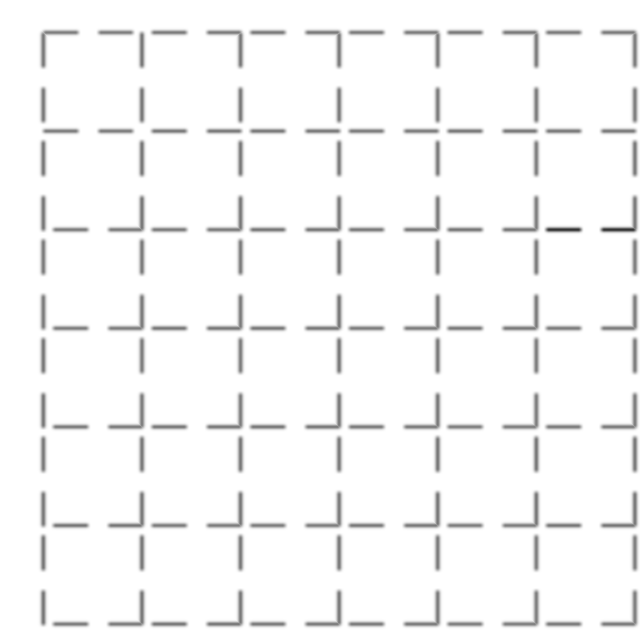
Reproduce this pattern procedurally as a Shadertoy shader.

```glsl
// A six by six grid of soft gray dashed lines, two dashes per cell side, on white.

const float CELLS = 6.0;
const float PITCH = 0.1565;                  // cell size in canvas heights
const vec2 CORNER = vec2(0.0688, 0.0516);    // upper left node, from the top left
const vec2 LINE_SIGMA = vec2(0.0185, 0.0170); // softness of columns and rows, in cells
const float END_SOFTNESS = 0.032;
const float INK = 0.52;
const float DARK_INK = 0.80;

float hash(vec2 p) {
    return fract(sin(dot(p, vec2(127.1, 311.7))) * 43758.5453);
}

// Index of the cell that holds t; the bias keeps the soft end of a dash whole.
float cellIndex(float t) {
    return clamp(floor(t - 0.035), 0.0, CELLS - 1.0);
}

float lineIndex(float t) {
    return clamp(floor(t + 0.5), 0.0, CELLS);
}

float segment(float t, float start, float end, float soft) {
    return smoothstep(start - soft, start + soft, t)
         * (1.0 - smoothstep(end - soft, end + soft, t));
}

// Two dashes along one cell side, moved back by shift.
float dashPair(float t, float shift, float soft) {
    float u = t + shift;
    return max(segment(u, 0.10, 0.455, soft), segment(u, 0.66, 1.01, soft));
}

float softLine(float d, float sigma) {
    return exp(-0.5 * d * d / (sigma * sigma));
}

// Slight unevenness of tone from one side to the next.
float tone(vec2 id) {
    return INK * (0.97 + 0.06 * hash(id));
}

float rowInk(vec2 p, float sigma, float soft) {
    float row = lineIndex(p.y);
    float cell = cellIndex(p.x);
    // The first cell of the top two rows starts right at its node.
    float shift = (row < 1.5 && cell < 0.5) ? 0.10 : 0.0;
    bool dark = row == 2.0 && cell == CELLS - 1.0;
    float strength = dark ? DARK_INK : tone(vec2(cell, row));
    return strength * softLine(p.y - row, sigma) * dashPair(p.x - cell, shift, soft);
}

float columnInk(vec2 p, float sigma, float soft) {
    float column = lineIndex(p.x);
    float cell = cellIndex(p.y);
    float shift = cell < 0.5 ? 0.10 : 0.0;
    float strength = tone(vec2(column, cell) + 17.0);
    return strength * softLine(p.x - column, sigma) * dashPair(p.y - cell, shift, soft);
}

void mainImage(out vec4 fragColor, in vec2 fragCoord) {
    // Cell coordinates, growing right and down from the upper left node
    vec2 fromTop = vec2(fragCoord.x, iResolution.y - fragCoord.y) / iResolution.y;
    vec2 p = (fromTop - CORNER) / PITCH;

    // Never sharper than one pixel
    float pixel = 1.0 / (iResolution.y * PITCH);
    vec2 sigma = max(LINE_SIGMA, vec2(0.5 * pixel));
    float soft = max(END_SOFTNESS, pixel);

    float ink = max(rowInk(p, sigma.y, soft), columnInk(p, sigma.x, soft));
    fragColor = vec4(vec3(1.0 - ink), 1.0);
}
```
